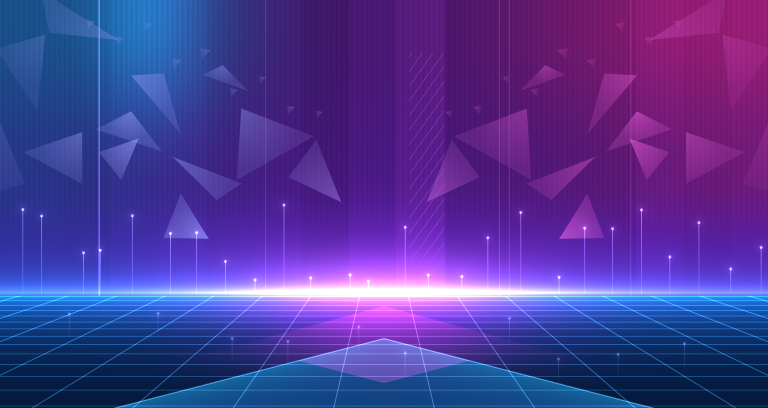
A Shadertoy shader for this background:

```glsl
// A neon stage: a blue-to-magenta wall with mirrored glass shards and light poles
// above a glowing horizon, and a perspective grid floor with chevrons below it.
// The canvas is 100 units tall, x is centred; layers are blended back to front.

float hash(float n) {
    n = fract(n * 0.1031);
    n *= n + 33.33;
    return fract(n * (n + n));
}

float pixelSize() { return 100.0 / iResolution.y; }

// Coverage of a signed distance, and of a line of half width w
float fill(float d) { return 1.0 - smoothstep(-0.6, 0.6, d / pixelSize()); }
float stroke(float d, float w) { return fill(abs(d) - w); }
float bell(float x, float width) { return exp(-x * x / (width * width)); }

float halfPlane(vec2 p, vec2 a, vec2 b) {
    vec2 e = normalize(b - a);
    return (p.x - a.x) * e.y - (p.y - a.y) * e.x;
}

// Glass triangle, brightest at corner a, with a thin lit rim
float shard(vec2 p, vec2 a, vec2 b, vec2 c) {
    float turn = sign(halfPlane(c, a, b));
    float d = max(-turn * halfPlane(p, a, b),
              max(-turn * halfPlane(p, b, c), -turn * halfPlane(p, c, a)));
    float fade = 1.0 - 0.6 * clamp(length(p - a) / length(0.5 * (b + c) - a), 0.0, 1.0);
    return fill(d) * fade + 0.1 * stroke(d, 0.1);
}

// Thin light beam fading towards its base, with a glowing tip
float pole(vec2 p, float x, float base, float top) {
    float beam = stroke(p.x - x, 0.1) * step(base, p.y) * step(p.y, top);
    float r = length(p - vec2(x, top));
    return beam * (0.15 + 0.45 * (p.y - base) / (top - base))
         + fill(r - 0.35) * 0.8 + 0.2 * exp(-r * 1.4);
}

vec3 wallColor(vec2 p) {
    float t = p.x / 188.0 + 0.5;
    vec3 top = mix(vec3(0.10, 0.31, 0.54), vec3(0.27, 0.09, 0.43), smoothstep(0.12, 0.47, t));
    top = mix(top, vec3(0.58, 0.11, 0.45), smoothstep(0.48, 0.95, t));
    vec3 mid = mix(vec3(0.15, 0.21, 0.53), vec3(0.27, 0.09, 0.48), smoothstep(0.0, 0.45, t));
    mid = mix(mid, vec3(0.42, 0.10, 0.46), smoothstep(0.5, 1.0, t));
    vec3 low = mix(vec3(0.19, 0.16, 0.58), vec3(0.32, 0.10, 0.60), smoothstep(0.0, 0.5, t));
    vec3 col = mix(mix(low, mid, smoothstep(36.0, 58.0, p.y)), top, smoothstep(55.0, 95.0, p.y));

    // Blue spotlight, upright panels and fine ribs
    float high = smoothstep(50.0, 100.0, p.y);
    col += vec3(0.03, 0.17, 0.22) * bell(p.x + 57.0, 14.0) * high;
    col *= 0.95 + 0.1 * hash(floor(p.x / 11.7 - 0.27) + 40.0);
    col += vec3(0.06, 0.02, 0.06) * fill(abs(p.x - 9.0) - 6.0);
    col *= 1.0 + 0.04 * sin(p.x * 5.0) * smoothstep(30.0, 60.0, p.y);

    // Slanted hatching and full height light lines
    float hatch = stroke((fract((p.y - 1.4 * p.x) / 3.6) - 0.5) * 2.1, 0.06);
    float area = fill(abs(p.x - 10.5) - 4.3) * smoothstep(30.0, 45.0, p.y) * fill(p.y - 87.0);
    col += vec3(0.40, 0.22, 0.48) * hatch * area * 0.5;
    col += vec3(0.40, 0.36, 0.58) * stroke(p.x + 69.8, 0.2) * 0.6;
    float thin = stroke(p.x - 28.3, 0.1) + stroke(p.x - 30.7, 0.1)
               + stroke(p.x + 29.0, 0.1) + stroke(p.x - 60.5, 0.1);
    return col + vec3(0.30, 0.22, 0.42) * thin * 0.45;
}

// All shards, on one half of the mirrored wall
float shards(vec2 m) {
    float s = shard(m, vec2(62.0, 81.5), vec2(54.0, 82.0), vec2(50.0, 67.5));
    s += shard(m, vec2(39.5, 84.0), vec2(44.4, 81.7), vec2(33.4, 77.8)) * 0.9;
    s += shard(m, vec2(62.0, 72.7), vec2(70.5, 68.3), vec2(54.6, 63.0)) * 1.2;
    s += shard(m, vec2(74.0, 67.6), vec2(88.3, 62.7), vec2(74.0, 55.0)) * 0.9;
    s += shard(m, vec2(60.2, 66.0), vec2(69.8, 62.7), vec2(64.4, 56.0)) * 1.3;
    s += shard(m, vec2(51.7, 61.5), vec2(35.0, 55.0), vec2(41.0, 51.0)) * 0.9;
    s += shard(m, vec2(35.0, 73.4), vec2(17.3, 66.6), vec2(36.0, 56.0)) * 0.8;
    s += shard(m, vec2(10.5, 50.5), vec2(16.6, 65.6), vec2(23.4, 56.6)) * 0.9;
    s += shard(m, vec2(43.0, 41.5), vec2(49.8, 52.4), vec2(54.0, 41.7)) * 1.3;
    s += shard(m, vec2(65.0, 90.2), vec2(84.0, 102.0), vec2(82.0, 92.0)) * 0.7;
    s += shard(m, vec2(83.0, 91.5), vec2(95.0, 88.0), vec2(85.0, 73.0)) * 0.5;
    s += shard(m, vec2(95.0, 72.0), vec2(88.0, 55.0), vec2(95.0, 53.0)) * 0.4;
    for (float i = 0.0; i < 9.0; i++) {
        vec2 c = vec2(16.0 + 7.0 * i, 68.0 + 3.0 * i + 8.0 * hash(i + 3.0));
        float size = 0.8 + 0.7 * hash(i + 21.0);
        s += 0.6 * shard(m, c + size * vec2(-1.0, 0.5), c + size * vec2(0.8, 0.9), c - size * vec2(-0.4, 1.0));
    }
    return s;
}

vec3 floorColor(vec2 p) {
    float x = abs(p.x), f = p.y / 27.5;
    vec3 col = mix(vec3(0.02, 0.10, 0.24), vec3(0.08, 0.31, 0.66), f * f);
    col = mix(col, vec3(0.42, 0.15, 0.72), bell(x, 38.0) * smoothstep(2.0, 26.0, p.y));

    // Stacked chevrons and the diamond, edges glowing inwards
    col += vec3(0.28, 0.04, 0.12) * fill(p.y - 25.0 + 0.27 * x) * bell(x, 30.0) * f;
    float chevron = p.y - 17.0 + 0.258 * x;
    vec3 inner = mix(vec3(0.08, 0.30, 0.58), vec3(0.10, 0.50, 0.74), exp(-abs(chevron) / 5.0));
    col = mix(col, inner, 0.75 * fill(chevron));
    col += vec3(0.20, 0.32, 0.38) * stroke(chevron, 0.15);
    col += vec3(0.26, 0.04, 0.14) * fill((x / 21.0 + abs(p.y - 11.6) / 5.5 - 1.0) * 5.0);

    // Perspective grid
    float d = 53.2 - p.y;
    float columns = stroke((fract(p.x / d * 2.16) - 0.5) * d / 2.16 / length(vec2(1.0, p.x / d)), 0.12);
    float rows = stroke((fract(659.0 / d) - 0.5) * d * d / 659.0, 0.1);
    vec3 lineColor = mix(vec3(0.22, 0.56, 0.72), vec3(0.48, 0.42, 0.58), bell(x, 35.0));
    return col + lineColor * (0.5 * columns + 0.4 * rows);
}

void mainImage(out vec4 fragColor, in vec2 fragCoord) {
    vec2 p = (fragCoord - vec2(0.5 * iResolution.x, 0.0)) * pixelSize();
    float h = p.y - 28.2;
    vec3 glass = mix(vec3(0.55, 0.56, 0.92), vec3(0.82, 0.32, 0.78), smoothstep(-40.0, 40.0, p.x));
    vec3 wall = mix(wallColor(p), glass, min(0.55 * shards(vec2(abs(p.x), p.y)), 0.8));
    vec3 col = mix(floorColor(p), wall, fill(27.5 - p.y));

    // Horizon glow: wide violet, blue haze, pink halo and white core
    float up = max(h, 0.0), reach = abs(h) * (h < 0.0 ? 1.8 : 1.0);
    col += vec3(0.26, 0.13, 0.42) * exp(-up / 9.0) * bell(p.x, 62.0) * smoothstep(-12.0, 2.0, h);
    col += vec3(0.0, 0.28, 0.42) * exp(-reach / 5.0);
    col += vec3(0.46, 0.16, 0.22) * bell(p.x, 30.0) * bell(reach, 8.0);
    col += vec3(0.70, 0.82, 0.75) * exp(-reach / 1.2) * (0.25 + bell(p.x, 46.0));

    // Poles on the wall, then short ones on the floor
    float light = 0.0;
    for (float i = 0.0; i < 26.0; i++) {
        float x = -92.0 + 7.3 * i + 4.0 * hash(i + 7.0);
        light += pole(p, x, 28.0, 31.0 + 19.0 * hash(i + 61.0));
    }
    for (float i = 0.0; i < 10.0; i++) {
        float top = 12.0 + 13.0 * hash(i + 90.0);
        light += 0.4 * pole(p, -80.0 + 17.0 * i + 9.0 * hash(i + 33.0), top - 6.0, top);
    }
    col += vec3(0.58, 0.54, 0.74) * light;
    fragColor = vec4(clamp(col, 0.0, 1.0), 1.0);
}
```
